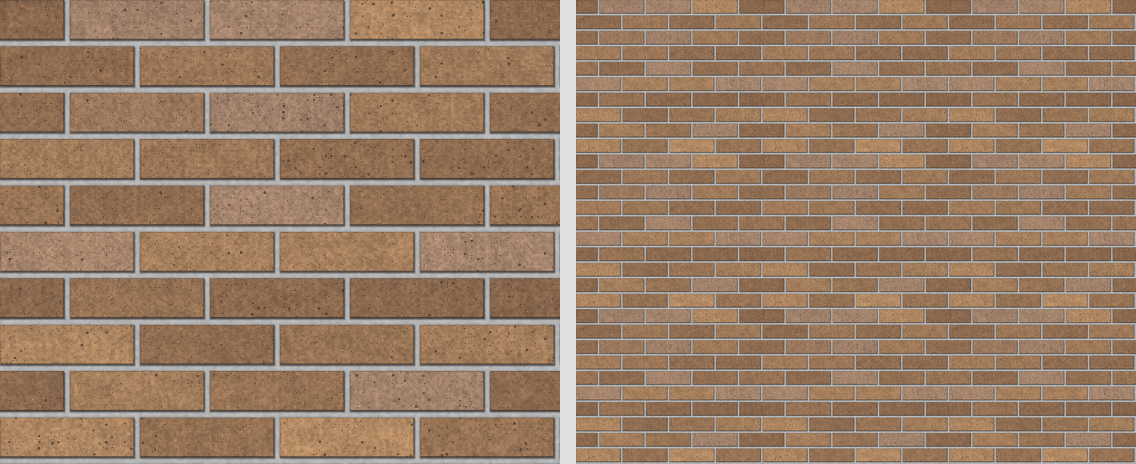
Left, the tile; right, the same tile 3 across and 3 down.
Write a WebGL 2 fragment shader that draws this texture.

```glsl
#version 300 es
precision highp float;

uniform vec2 u_resolution;
out vec4 fragColor;

float hash(vec2 p) {
    return fract(sin(dot(p, vec2(127.1, 311.7))) * 43758.5453);
}

// Value noise with n cells over the canvas, wrapping at its edges
float noise(vec2 uv, vec2 n) {
    vec2 cell = floor(uv * n), f = fract(uv * n);
    f = f * f * (3.0 - 2.0 * f);
    vec2 a = mod(cell, n), b = mod(cell + 1.0, n);
    return mix(mix(hash(a), hash(vec2(b.x, a.y)), f.x),
               mix(hash(vec2(a.x, b.y)), hash(b), f.x), f.y);
}

// Round spots, at most one in each of n cells
float spots(vec2 uv, vec2 n, float density, float seed) {
    vec2 cell = mod(floor(uv * n), n) + seed;
    vec2 centre = 0.35 + 0.3 * vec2(hash(cell + 3.1), hash(cell + 7.7));
    float radius = mix(0.16, 0.35, hash(cell + 5.3));
    float dist = length(fract(uv * n) - centre);
    float spot = 1.0 - smoothstep(radius * 0.4, radius, dist);
    return spot * step(hash(cell), density);
}

float box(vec2 p, vec2 halfSize) {
    vec2 d = abs(p) - halfSize;
    return length(max(d, 0.0)) + min(max(d.x, d.y), 0.0);
}

vec3 brickColour(vec2 uv, vec2 id) {
    float tone = hash(id + 11.0), kind = hash(id + 23.0);
    vec3 colour = mix(vec3(0.53, 0.40, 0.30), vec3(0.70, 0.54, 0.39), tone);
    colour = mix(colour, vec3(0.64, 0.52, 0.44), 0.8 * smoothstep(0.72, 0.8, kind));

    // Cloudy patches, upright drag marks and grain
    float clouds = noise(uv, vec2(37, 31)) - 0.5;
    float drag = noise(uv, vec2(150, 43)) - 0.5;
    float grain = noise(uv, vec2(192, 160)) + noise(uv, vec2(347, 289)) - 1.0;
    colour *= 1.0 + 0.09 * clouds + 0.07 * drag + 0.16 * grain;

    // Pale grit, fine pores and a few large pits
    colour += 0.10 * spots(uv, vec2(230, 190), 0.10, 41.0);
    colour *= 1.0 - 0.32 * spots(uv, vec2(192, 159), 0.13, 17.0);
    float pitted = mix(0.015, 0.10, smoothstep(0.5, 0.9, hash(id + 37.0)));
    return mix(colour, vec3(0.27, 0.21, 0.18), 0.75 * spots(uv, vec2(92, 76), pitted, 29.0));
}

void main() {
    vec2 uv = gl_FragCoord.xy / u_resolution;
    float pixel = 4.0 / u_resolution.x;

    // Running bond: 4 bricks across, 10 courses, lengths in brick pitches
    vec2 grid = uv * vec2(4, 10) + vec2(0.021, -0.0755);
    float course = floor(grid.y);
    grid.x += 0.5 * mod(course, 2.0);
    vec2 id = mod(floor(grid), vec2(4, 10));
    vec2 p = (fract(grid) - 0.5) * vec2(1.0, 0.331);
    vec2 halfSize = vec2(0.479, 0.1405);
    float d = box(p, halfSize);

    // Mortar with sandy grain, shaded below and right of each brick
    float sand = noise(uv, vec2(256, 212)) + noise(uv, vec2(120, 100)) - 1.0;
    vec3 mortar = vec3(0.71, 0.71, 0.71) * (1.0 + 0.08 * sand);
    float shadow = 1.0 - smoothstep(-0.006, 0.012, box(p - vec2(0.004, -0.010), halfSize));
    mortar *= 1.0 - 0.48 * shadow;
    mortar *= 1.0 - 0.14 * (1.0 - smoothstep(0.0, 0.014, d));

    // Brick face with a thin dark rim, strongest at the bottom and right
    vec3 brick = brickColour(uv, id);
    float rim = smoothstep(-0.009, 0.0, d);
    float lower = smoothstep(-0.010, 0.0, max(p.x - halfSize.x, -p.y - halfSize.y));
    brick *= 1.0 - 0.18 * rim - 0.34 * lower;

    float cover = 1.0 - smoothstep(-0.5 * pixel, 0.5 * pixel, d);
    fragColor = vec4(mix(mortar, brick, cover), 1.0);
}
```
